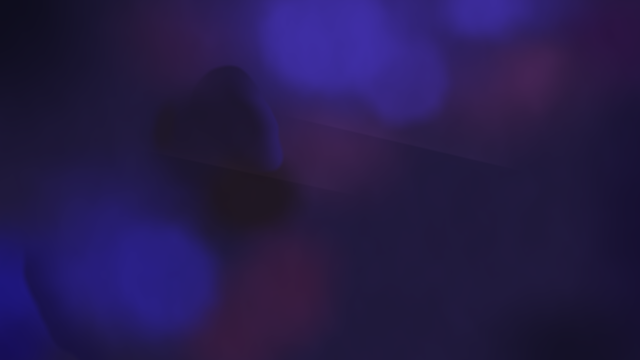
A WebGL 1 fragment shader for this background:

```glsl
precision highp float;
// Dark abstract backdrop of blurred indigo, violet and plum clouds.
// Soft ellipses are blended over a navy base in a noise-warped space;
// a folded petal, a curved seam and faint creases add the finer edges.

uniform vec2 u_resolution;

const vec3 NAVY   = vec3(0.125, 0.100, 0.238);
const vec3 INK    = vec3(0.055, 0.050, 0.115);
const vec3 SHADOW = vec3(0.105, 0.080, 0.165);
const vec3 UMBER  = vec3(0.120, 0.088, 0.130);
const vec3 PLUM   = vec3(0.240, 0.132, 0.300);
const vec3 WINE   = vec3(0.235, 0.110, 0.250);
const vec3 INDIGO = vec3(0.155, 0.115, 0.510);
const vec3 DUSK   = vec3(0.200, 0.140, 0.490);
const vec3 VIOLET = vec3(0.250, 0.185, 0.665);

float hash(vec2 p) {
  vec3 q = fract(p.xyx * 0.1031);
  q += dot(q, q.yzx + 33.33);
  return fract((q.x + q.y) * q.z);
}

float valueNoise(vec2 p) {
  vec2 cell = floor(p);
  vec2 f = fract(p);
  f = f * f * (3.0 - 2.0 * f);
  float low = mix(hash(cell), hash(cell + vec2(1.0, 0.0)), f.x);
  float high = mix(hash(cell + vec2(0.0, 1.0)), hash(cell + 1.0), f.x);
  return mix(low, high, f.y);
}

// Layered noise centred on zero.
float fbm(vec2 p) {
  float sum = 0.0;
  float gain = 0.5;
  for (int i = 0; i < 3; i++) {
    sum += gain * (valueNoise(p) - 0.5);
    p = p * 2.1 + 7.3;
    gain *= 0.5;
  }
  return sum;
}

// Elliptical cloud: solid up to the fraction "core", fading out at its radius.
vec3 cloud(vec3 base, vec2 p, vec2 centre, vec2 radius, float core, vec3 tint, float amount) {
  float d = length((p - centre) / radius);
  return mix(base, tint, amount * (1.0 - smoothstep(core, 1.0, d)));
}

// One-sided crease: light just above the line a-b, fading away from it.
float crease(vec2 p, vec2 a, vec2 b, float width) {
  vec2 along = normalize(b - a);
  float t = dot(p - a, along) / length(b - a);
  float height = dot(p - a, vec2(-along.y, along.x));
  float ends = smoothstep(0.0, 0.3, t) * (1.0 - smoothstep(0.8, 1.0, t));
  return ends * smoothstep(-0.003, 0.004, height) * exp(-max(height, 0.0) / width);
}

// Tilted dark petal whose upper right rim catches violet light.
vec3 petal(vec3 base, vec2 p, vec2 centre, vec2 radius) {
  vec2 axis = vec2(0.661, -0.750);
  vec2 q = vec2(dot(p - centre, axis), dot(p - centre, vec2(-axis.y, axis.x))) / radius;
  float d = length(q);
  float side = smoothstep(-0.5, 0.5, q.y + 0.2 * q.x);
  float inside = 1.0 - smoothstep(0.95, 1.04, d);
  float rim = smoothstep(0.4, 1.05, d) * side * smoothstep(-1.3, 0.5, q.x);
  return mix(base, mix(SHADOW, DUSK, 0.75 * rim), inside * mix(0.2, 0.85, side));
}

// Dark trace hugging the lower left arc of a circle.
float seam(vec2 p, vec2 centre, float radius) {
  vec2 q = p - centre;
  float offset = length(q) - radius;
  float arc = smoothstep(0.15, 0.5, -q.x / radius) * smoothstep(-0.25, 0.1, -q.y / radius);
  return arc * smoothstep(-0.12, 0.0, offset) * (1.0 - smoothstep(0.0, 0.02, offset));
}

void main() {
  vec2 p = gl_FragCoord.xy / u_resolution.y;
  p.x += 0.5 * (16.0 / 9.0 - u_resolution.x / u_resolution.y);
  vec2 w = p + 0.075 * vec2(fbm(p * 6.0), fbm(p * 6.0 + 17.0));

  // Base and dim borders
  vec3 col = cloud(NAVY, p, vec2(0.0, 1.0), vec2(0.48, 0.6), 0.0, INK, 1.0);
  col = cloud(col, p, vec2(1.85, 0.35), vec2(0.32, 0.75), 0.1, vec3(0.08, 0.055, 0.19), 0.85);
  col = cloud(col, p, vec2(1.58, 0.0), vec2(0.35, 0.25), 0.0, INK, 0.7);

  // Plum haze along the top, right and middle
  col = cloud(col, w, vec2(0.52, 0.89), vec2(0.28, 0.24), 0.0, WINE, 0.6);
  col = cloud(col, w, vec2(1.7, 0.9), vec2(0.28, 0.26), 0.0, vec3(0.18, 0.075, 0.27), 0.85);
  col = cloud(col, w, vec2(1.40, 0.76), vec2(0.38, 0.26), 0.0, PLUM, 0.85);
  col = cloud(col, w, vec2(1.48, 0.79), vec2(0.14, 0.15), 0.0, vec3(0.30, 0.15, 0.35), 0.6);
  col = cloud(col, w, vec2(0.92, 0.59), vec2(0.32, 0.24), 0.0, PLUM, 0.9);

  // Violet light from above: wide halo, then firmer lobes
  col = cloud(col, w, vec2(0.96, 0.94), vec2(0.62, 0.40), 0.15, DUSK, 0.9);
  col = cloud(col, w, vec2(1.42, 1.02), vec2(0.33, 0.20), 0.1, DUSK, 0.9);
  col = cloud(col, w, vec2(1.35, 0.98), vec2(0.17, 0.12), 0.25, VIOLET, 0.7);
  col = cloud(col, w, vec2(1.12, 0.78), vec2(0.16, 0.16), 0.55, vec3(0.23, 0.16, 0.56), 0.65);
  col = cloud(col, w, vec2(0.93, 0.90), vec2(0.34, 0.26), 0.0, VIOLET, 0.7);
  col = cloud(col, w, vec2(0.90, 0.90), vec2(0.22, 0.19), 0.5, VIOLET, 0.6);

  // Shadowed hollow and petal
  col = cloud(col, w, vec2(0.58, 0.58), vec2(0.20, 0.25), 0.35, SHADOW, 0.8);
  col = cloud(col, w, vec2(0.70, 0.46), vec2(0.19, 0.16), 0.35, UMBER, 0.95);
  col = cloud(col, w, vec2(0.47, 0.64), vec2(0.05, 0.10), 0.3, UMBER, 0.5);
  col = petal(col, w, vec2(0.665, 0.662), vec2(0.17, 0.10));

  // Wine glow beside the lower blue clouds
  col = cloud(col, w, vec2(0.81, 0.21), vec2(0.20, 0.24), 0.1, WINE, 0.85);
  col = cloud(col, w, vec2(0.65, 0.07), vec2(0.24, 0.24), 0.0, WINE, 0.8);
  col = cloud(col, w, vec2(0.31, 0.38), vec2(0.34, 0.26), 0.0, INDIGO, 0.5);
  col = cloud(col, w, vec2(0.02, 0.20), vec2(0.28, 0.26), 0.1, vec3(0.11, 0.08, 0.5), 0.9);
  col = cloud(col, w, vec2(0.0, 0.02), vec2(0.3, 0.18), 0.0, vec3(0.08, 0.045, 0.36), 0.8);
  col = cloud(col, w, vec2(0.34, 0.22), vec2(0.36, 0.26), 0.15, INDIGO, 0.85);
  col = cloud(col, w, vec2(0.47, 0.23), vec2(0.18, 0.20), 0.5, vec3(0.17, 0.13, 0.56), 0.6);

  // Fine folds and faint mottling
  col = mix(col, vec3(0.09, 0.065, 0.25), 0.75 * seam(w, vec2(0.42, 0.28), 0.34));
  col += vec3(0.03, 0.018, 0.03) * crease(p, vec2(0.74, 0.69), vec2(1.47, 0.52), 0.06);
  col += vec3(0.022, 0.014, 0.02) * crease(p, vec2(0.36, 0.59), vec2(1.02, 0.45), 0.05);
  col *= 1.0 + 0.12 * fbm(w * vec2(14.0, 9.0));

  gl_FragColor = vec4(col, 1.0);
}
```
